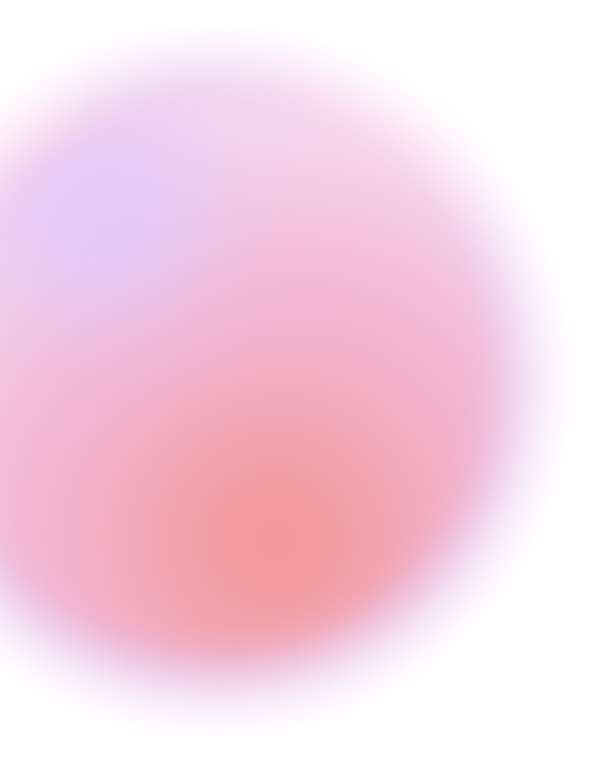
Give the GLSL for this background, as a Shadertoy shader.

```glsl
// Draws a large, soft-edged disc of coral, rose and lavender light on white.

const vec3 WHITE    = vec3(1.00, 0.995, 1.00);
const vec3 CORAL    = vec3(0.95, 0.60, 0.61);
const vec3 ROSE     = vec3(0.95, 0.70, 0.80);
const vec3 PALE     = vec3(0.97, 0.85, 0.94);
const vec3 LAVENDER = vec3(0.89, 0.785, 0.99);
const vec3 LILAC    = vec3(0.915, 0.79, 0.94);
const vec3 BLUSH    = vec3(0.985, 0.83, 0.91);

// Round glow: 1 at its centre, falling off smoothly over the given radius.
float glow(vec2 p, vec2 center, float radius) {
    vec2 offset = (p - center) / radius;
    return exp(-dot(offset, offset));
}

// Three-colour ramp, from a warm core out to a pale surround.
vec3 warmRamp(float dist) {
    vec3 color = mix(CORAL, ROSE, smoothstep(0.0, 0.31, dist));
    return mix(color, PALE, smoothstep(0.25, 0.60, dist));
}

// Colour of the disc's outer band: lilac, warmed along the upper edges.
vec3 rimColor(vec2 p) {
    float warmth = glow(p, vec2(0.52, 0.86), 0.19) + glow(p, vec2(0.0, 0.85), 0.12);
    return mix(LILAC, BLUSH, min(warmth, 1.0));
}

void mainImage(out vec4 fragColor, in vec2 fragCoord) {
    // Canvas height is one unit
    vec2 p = fragCoord / iResolution.y;
    float radius = distance(p, vec2(0.28, 0.505));

    // Warm body with a lavender glow at the upper left
    vec3 color = warmRamp(distance(p, vec2(0.358, 0.297)));
    color = mix(color, LAVENDER, 0.92 * glow(p, vec2(0.132, 0.722), 0.155));

    // Tinted rim, then the fade into the background
    color = mix(color, rimColor(p), 0.9 * smoothstep(0.31, 0.43, radius));
    color = mix(color, WHITE, smoothstep(0.345, 0.475, radius));

    fragColor = vec4(color, 1.0);
}
```
